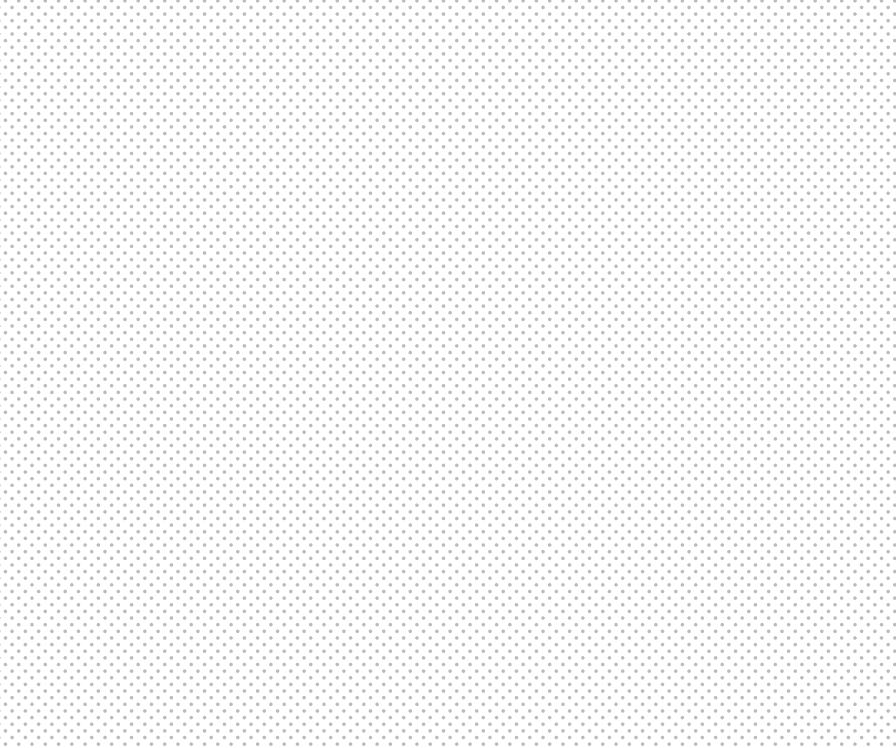
Write a Shadertoy shader that draws this pattern.

```glsl
// Fine staggered polka dots: small grey discs on white.
// Two square lattices, offset by half a cell, give the diagonal layout;
// each disc is a distance function with an edge one pixel wide.

const float DOTS_ACROSS = 67.5;              // lattice cells per canvas width
const float DOT_RADIUS = 0.132;              // in cells
const vec2 FIRST_DOT = vec2(0.41, 0.06);     // in cells, from the top left
const vec3 PAPER = vec3(1.0);
const vec3 DOT_GREY = vec3(0.735, 0.735, 0.74);

// Distance to the nearest point of a unit square lattice
float latticeDistance(vec2 p) {
    return length(fract(p + 0.5) - 0.5);
}

// Distance to the nearest disc of the staggered pair of lattices
float staggeredDots(vec2 p, float radius) {
    return min(latticeDistance(p), latticeDistance(p + 0.5)) - radius;
}

// Coverage of a shape, given its signed distance and the pixel size
float coverage(float dist, float pixel) {
    return clamp(0.5 - dist / pixel, 0.0, 1.0);
}

void mainImage(out vec4 fragColor, in vec2 fragCoord) {
    // Cell coordinates, measured from the top left corner
    float pixel = DOTS_ACROSS / iResolution.x;
    vec2 cell = vec2(fragCoord.x, iResolution.y - fragCoord.y) * pixel;

    // Discs over plain paper
    float dots = coverage(staggeredDots(cell - FIRST_DOT, DOT_RADIUS), pixel);
    fragColor = vec4(mix(PAPER, DOT_GREY, dots), 1.0);
}
```
